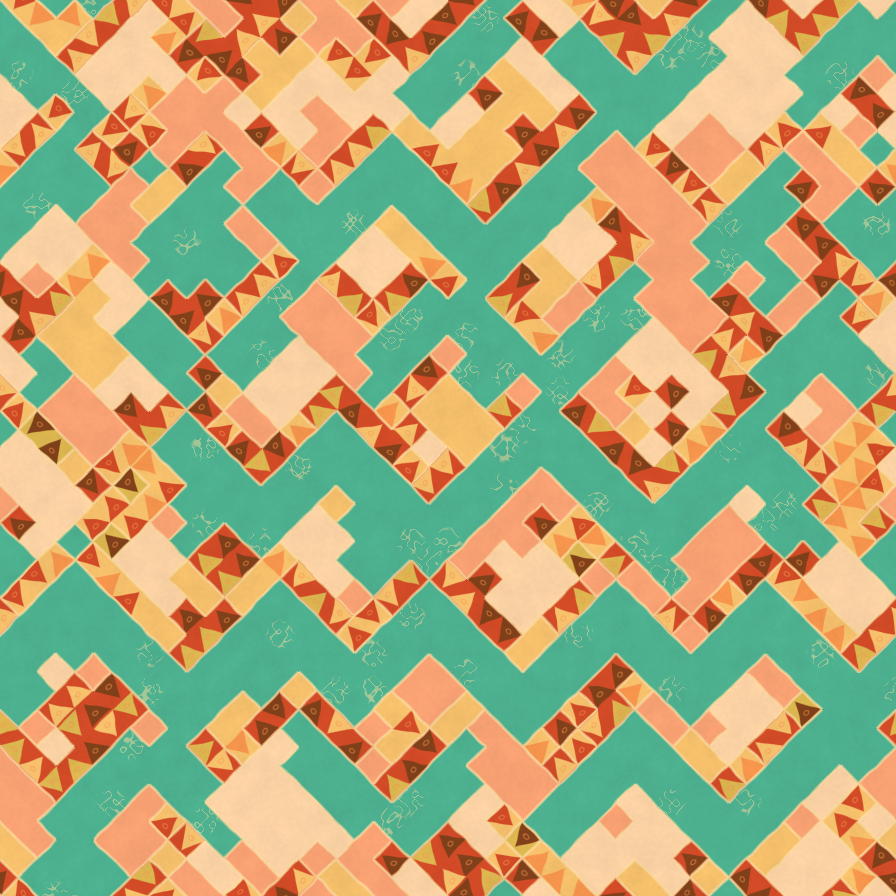
Reproduce this pattern procedurally as a Shadertoy shader.

```glsl
// Diagonal patchwork of teal zigzags, peach blocks and triangle-trimmed strips.

const float CELLS = 24.0;        // cell diagonals across the canvas
const float BANDS = 6.0;         // zigzag bands up the canvas
const float BAR = 4.0;           // cells per teal bar
const float BLOCK = 2.0;         // cells per block in the other strips
const float LINE = 0.05;         // half seam width, in cells
const float SEAM = 0.75;         // seam opacity
const float WOBBLE = 0.07;       // hand-cut edge wander, in cells
const float GRAIN = 0.06;        // paint mottling strength
const float SCRIBBLE = 0.16;     // share of teal cells with fine curls

const vec3 TEAL  = vec3(0.30, 0.69, 0.56);
const vec3 PEACH = vec3(0.98, 0.82, 0.64);
const vec3 GOLD  = vec3(0.96, 0.75, 0.42);
const vec3 CORAL = vec3(0.97, 0.63, 0.45);
const vec3 ORANGE = vec3(0.96, 0.58, 0.30);
const vec3 RED   = vec3(0.82, 0.29, 0.15);
const vec3 BROWN = vec3(0.50, 0.25, 0.10);
const vec3 OLIVE = vec3(0.86, 0.71, 0.31);
const vec3 CREAM = vec3(0.98, 0.85, 0.62);

struct Cell { vec3 base; vec3 motif; float ornate; float rising; float seed; };

float hash(vec2 p) {
    vec3 q = fract(vec3(p.xyx) * 0.1031);
    q += dot(q, q.yzx + 33.33);
    return fract((q.x + q.y) * q.z);
}

float noise(vec2 p) {
    vec2 i = floor(p), f = fract(p);
    f = f * f * (3.0 - 2.0 * f);
    return mix(mix(hash(i), hash(i + vec2(1, 0)), f.x),
               mix(hash(i + vec2(0, 1)), hash(i + vec2(1, 1)), f.x), f.y);
}

// Repeatedly folded ramp: an uneven zigzag with unit steps
float zigzag(float column) {
    float a = abs(mod(column, 2.0 * CELLS) - CELLS);
    return abs(abs(abs(a - 9.0) - 4.0) - 5.0);
}

Cell cellAt(vec2 id) {
    float column = id.x - id.y, row = id.x + id.y;
    float level = 0.0, band = 0.0, rising = 0.0;

    // The topmost zigzag below this cell owns it
    for (float g = -2.0; g <= BANDS + 1.0; g++) {
        float wrapped = mod(g, BANDS);
        float shifted = column + floor(2.0 * CELLS * hash(vec2(wrapped, 71.0)));
        float h = zigzag(shifted);
        float bottom = floor(g * 2.0 * CELLS / BANDS) + h;
        if (row >= bottom) {
            level = floor((row - bottom) * 0.5);
            band = wrapped;
            rising = step(h, zigzag(shifted + 1.0));
        }
    }

    float tier = level < 2.0 ? 0.0 : level < 3.0 ? 1.0 : level < 5.0 ? 2.0 : 3.0;
    float size = tier < 0.5 ? BAR : BLOCK;
    float along = floor(mod(rising > 0.5 ? id.x : id.y, CELLS) / size);
    vec2 key = vec2(along + 17.0 * rising, band * 4.0 + tier);
    float pick = hash(key + 5.0);
    float seed = hash(mod(id, CELLS) + vec2(41.0, 13.0 + band));
    float ornate = 0.0;
    vec3 base = PEACH, motif = GOLD;

    // Colour block by tier
    if (tier < 0.5) {
        base = pick < 0.66 ? TEAL : pick < 0.82 ? PEACH : pick < 0.92 ? CORAL : GOLD;
        ornate = step(0.94, pick);
    } else if (tier < 1.5) {
        base = pick < 0.92 ? GOLD : CORAL;
        ornate = step(pick, 0.84);
    } else {
        base = pick < 0.38 ? PEACH : pick < 0.62 ? CORAL : pick < 0.78 ? TEAL : GOLD;
        ornate = step(0.87, pick);
    }
    if (base != TEAL && seed < 0.10) ornate = 1.0;

    // Ornate ground and triangle colours
    if (ornate > 0.5) {
        float tone = mix(hash(key + 29.0), hash(id + 90.0), 0.35);
        base = tone < 0.58 ? RED : tone < 0.84 ? GOLD : OLIVE;
        motif = base == RED ? (seed < 0.32 ? BROWN : seed < 0.7 ? GOLD : OLIVE)
              : base == OLIVE ? BROWN : (seed < 0.4 ? RED : ORANGE);
    }
    return Cell(base, motif, ornate, rising, seed);
}

void mainImage(out vec4 fragColor, in vec2 fragCoord) {
    vec2 uv = fragCoord / iResolution.y;
    float aa = 1.414 * CELLS / iResolution.y;
    vec2 p = vec2(uv.x + uv.y, uv.y - uv.x) * CELLS;
    p += WOBBLE * (vec2(noise(p * 2.3), noise(p * 2.3 + 40.0)) - 0.5);
    vec2 id = floor(p), f = p - id;
    Cell cell = cellAt(id);
    vec3 color = cell.base;

    // Bowed triangle with a small inner bead
    if (cell.ornate > 0.5) {
        vec2 t = cell.rising > 0.5 ? f : f.yx;
        if (fract(cell.seed * 9.0) < 0.3) t.y = 1.0 - t.y;
        t.x += 0.35 * (fract(cell.seed * 23.0) - 0.5) * t.y;
        float tri = max(abs(t.x - 0.5) - 0.52 * (1.0 - t.y / 0.88), 0.04 - t.y);
        color = mix(color, cell.motif, 1.0 - smoothstep(-aa, aa, tri));
        float bead = abs(length((t - vec2(0.5, 0.32)) * vec2(1.0, 1.3)) - 0.10) - 0.025;
        color = mix(color, ORANGE, 0.55 * (1.0 - smoothstep(-aa, aa, bead)));
    }

    // Cream seams where the ground changes
    float seam = 1.0;
    if (cellAt(id - vec2(1, 0)).base != cell.base) seam = min(seam, f.x);
    if (cellAt(id + vec2(1, 0)).base != cell.base) seam = min(seam, 1.0 - f.x);
    if (cellAt(id - vec2(0, 1)).base != cell.base) seam = min(seam, f.y);
    if (cellAt(id + vec2(0, 1)).base != cell.base) seam = min(seam, 1.0 - f.y);
    color = mix(color, CREAM, SEAM * (1.0 - smoothstep(LINE - aa, LINE + aa, seam)));

    // Sparse fine curls on teal, then paint mottling
    float curl = abs(noise(p * 5.0 + 60.0) - 0.5);
    float curls = step(hash(id + 150.0), SCRIBBLE) * (1.0 - smoothstep(0.4, 0.62, length(f - 0.5)));
    if (cell.base == TEAL)
        color = mix(color, CREAM, 0.5 * curls * (1.0 - smoothstep(0.02, 0.05 + aa, curl)));
    color *= 1.0 + GRAIN * (0.6 * noise(p * 1.7) + 0.4 * noise(p * 9.0) - 0.5);
    fragColor = vec4(color, 1.0);
}
```
